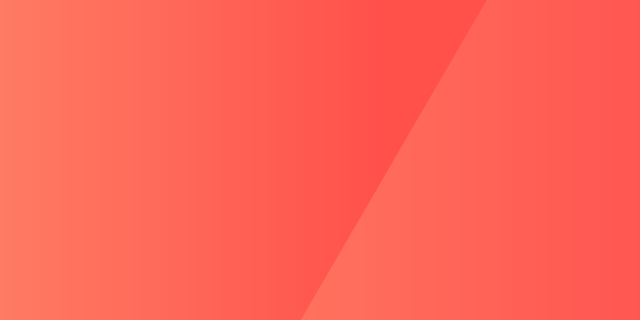
Write a Shadertoy shader that draws this background.

```glsl
// Horizontal blend from a light coral to a deep red
vec3 coralGradient(vec3 light, vec3 deep, float start, float end, float x) {
    return mix(light, deep, clamp((x - start) / (end - start), 0.0, 1.0));
}

void mainImage(out vec4 fragColor, in vec2 fragCoord) {
    vec2 uv = fragCoord / iResolution.xy;

    // Back panel
    vec3 backPanel = coralGradient(vec3(1.0, 0.482, 0.388), vec3(1.0, 0.314, 0.290), 0.0, 0.61, uv.x);

    // Front panel, right of the slanted edge
    vec3 frontPanel = coralGradient(vec3(1.0, 0.445, 0.365), vec3(1.0, 0.338, 0.318), 0.47, 1.0, uv.x);

    // Signed distance to the slanted edge, in canvas heights
    float aspect = iResolution.x / iResolution.y;
    vec2 edgeBottom = vec2(0.470 * aspect, 0.0);
    vec2 edgeDirection = normalize(vec2(0.2905 * aspect, 1.0));
    vec2 offset = vec2(uv.x * aspect, uv.y) - edgeBottom;
    float edgeDistance = offset.x * edgeDirection.y - offset.y * edgeDirection.x;

    float softness = 0.7 / iResolution.y;
    float frontMask = smoothstep(-softness, softness, edgeDistance);

    fragColor = vec4(mix(backPanel, frontPanel, frontMask), 1.0);
}
```
